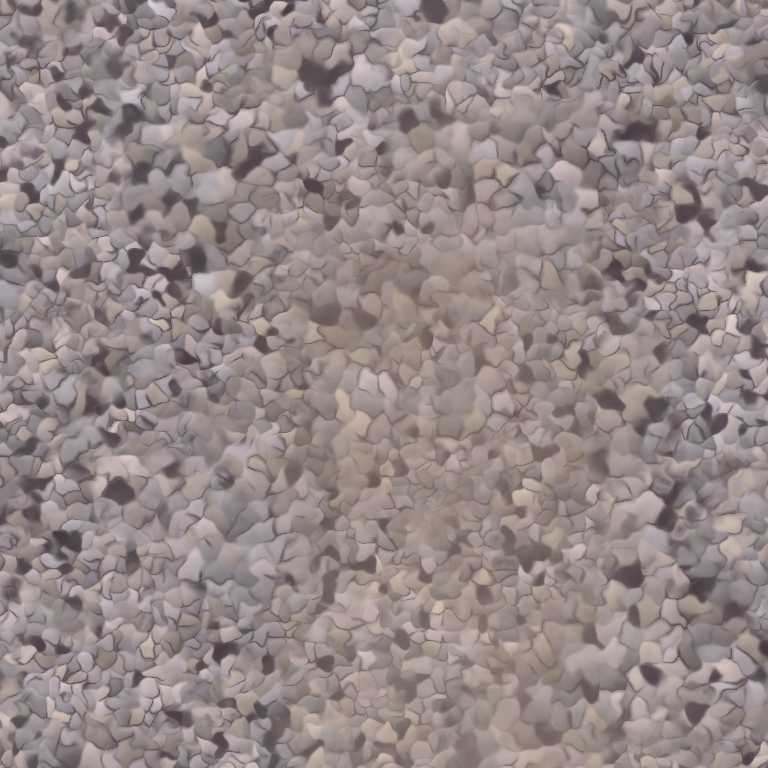
Give the GLSL for this texture, as a three.js fragment shader.

```glsl
varying vec2 vUv;

float hash(vec2 p) {
  return fract(sin(dot(p, vec2(127.1, 311.7))) * 43758.5453);
}

vec2 hash2(vec2 p) {
  return vec2(hash(p), hash(p + 57.3));
}

float noise(vec2 p) {
  vec2 cell = floor(p);
  vec2 f = fract(p);
  f = f * f * (3.0 - 2.0 * f);
  float low = mix(hash(cell), hash(cell + vec2(1.0, 0.0)), f.x);
  float high = mix(hash(cell + vec2(0.0, 1.0)), hash(cell + 1.0), f.x);
  return mix(low, high, f.y);
}

float fbm(vec2 p) {
  float sum = 0.0;
  float weight = 0.5;
  for (int i = 0; i < 4; i++) {
    sum += weight * noise(p);
    p = p * 2.03 + 17.7;
    weight *= 0.5;
  }
  return sum / 0.9375;
}

float segmentDistance(vec2 p, vec2 a, vec2 b) {
  vec2 ab = b - a;
  return length(p - a - ab * clamp(dot(p - a, ab) / dot(ab, ab), 0.0, 1.0));
}

// Offset to the stone, turned and stretched by its own random amount
vec2 stoneOffset(vec2 offset, vec2 id) {
  float angle = 6.2832 * hash(id + 3.1);
  float stretch = mix(1.0, 1.5, hash(id + 8.6));
  float c = cos(angle);
  float s = sin(angle);
  return mat2(c, -s, s, c) * offset * vec2(stretch, 1.0 / stretch);
}

vec3 stoneColor(vec2 id, float slope) {
  vec3 blueGrey = vec3(0.600, 0.575, 0.595);
  vec3 mauve = vec3(0.625, 0.575, 0.580);
  vec3 tan = vec3(0.640, 0.590, 0.560);
  float pick = hash(id + 21.4);
  vec3 tint = mix(blueGrey, mauve, smoothstep(0.1, 0.6, pick));
  tint = mix(tint, tan, smoothstep(0.6, 0.95, pick));
  float shade = hash(id + 35.2) + hash(id + 44.9) - 1.0;
  return tint * (1.01 + 0.27 * shade + 0.22 * slope);
}

// Soft-edged stones, some cells being shaded hollows instead
vec3 gravel(vec2 p, float depth) {
  vec3 shadow = mix(vec3(0.50, 0.45, 0.455), vec3(0.25, 0.21, 0.235), depth);
  vec2 base = floor(p);
  vec3 sum = vec3(0.0);
  float total = 0.0;
  float nearest = 8.0;
  float second = 8.0;
  float nearestSlope = 0.0;
  for (int y = -1; y <= 1; y++) {
    for (int x = -1; x <= 1; x++) {
      vec2 id = base + vec2(float(x), float(y));
      vec2 offset = p - id - 0.5 - 0.9 * (hash2(id) - 0.5);
      float hollow = step(0.87, hash(id + 71.8));
      float d = length(stoneOffset(offset, id)) + 0.14 * hollow;
      float slope = dot(offset, vec2(-0.35, 0.94));
      float weight = exp(-13.0 * d);
      sum += weight * mix(stoneColor(id, slope), shadow, hollow);
      total += weight;
      if (d < nearest) {
        second = nearest;
        nearest = d;
        nearestSlope = slope;
      } else {
        second = min(second, d);
      }
    }
  }
  // Broken gaps, deeper under the stones than above them
  float gap = 1.0 - smoothstep(0.0, 0.36, second - nearest);
  float under = 1.0 - smoothstep(-0.35, 0.35, nearestSlope);
  float broken = smoothstep(0.25, 0.75, noise(p * 1.3 + 9.0));
  return mix(sum / total, shadow, gap * broken * mix(0.35, 0.85, under));
}

void main() {
  // Uneven outlines
  vec2 warp = vec2(noise(vUv * 70.0), noise(vUv * 70.0 + 31.0)) - 0.5;
  vec2 p = vUv + 0.013 * warp;

  // Dusty track running down from the centre
  float track = segmentDistance(vUv, vec2(0.54, 0.56), vec2(0.66, 0.0));
  track += 0.28 * (fbm(vUv * 7.0) - 0.5);
  float dust = 1.0 - smoothstep(0.04, 0.36, track);

  // Two stone sizes in drifting patches
  float depth = mix(0.95, 0.7, dust) * mix(0.6, 1.0, noise(vUv * 20.0));
  vec3 coarse = gravel(p * 37.0, depth);
  vec3 fine = gravel(p * 55.0 + 13.0, depth);
  float fineShare = smoothstep(0.40, 0.62, fbm(vUv * 11.0 + 5.0));
  vec3 color = mix(coarse, fine, fineShare);

  // Sand partly buries the stones
  vec3 sand = vec3(0.590, 0.535, 0.505);
  float cover = dust * mix(0.12, 0.50, noise(vUv * 24.0 + 2.0));
  color = mix(color, sand, cover);
  color *= mix(vec3(1.0), vec3(1.015, 0.995, 0.965), dust);

  // Soft mottling and broad drift of tone
  color += 0.07 * (fbm(vUv * 60.0 + 4.0) - 0.5);
  color += 0.10 * (fbm(vUv * 6.0 + 40.0) - 0.5);
  gl_FragColor = vec4(color + 0.012, 1.0);
}
```
